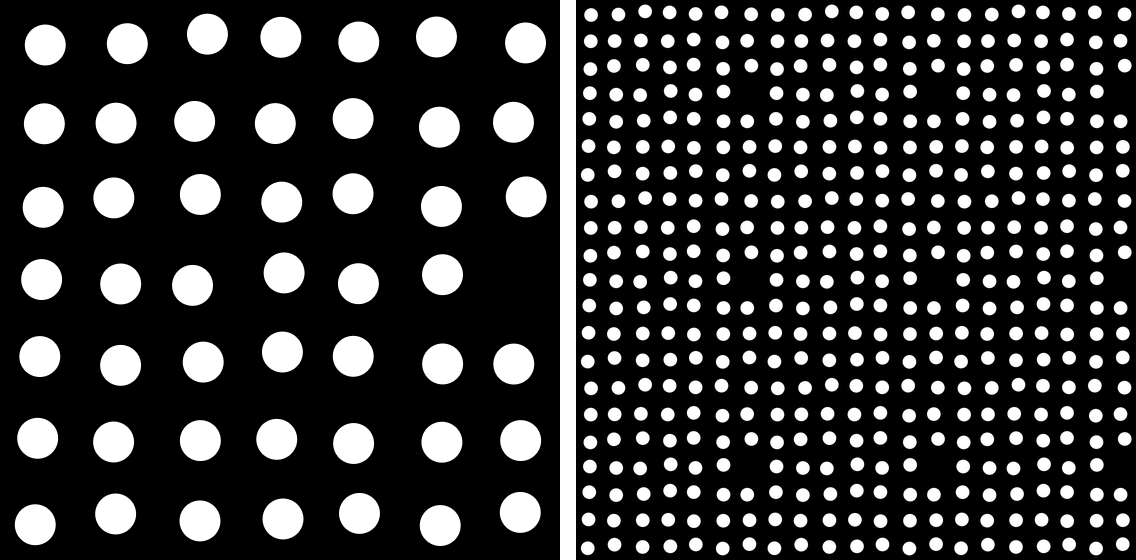
Left, the tile; right, the same tile 3 across and 3 down.
Give the GLSL for this pattern, as a WebGL 1 fragment shader.

```glsl
precision highp float;

// White dots on black, one per cell of a 7 by 7 grid, with a single dot left out.
// Each centre is nudged by a hash of its cell, as in cellular noise. Every dot
// stays inside its own cell, so the whole grid tiles without a seam.

uniform vec2 u_resolution;

const float GRID_COUNT = 7.0;             // cells across and down
const float DOT_RADIUS = 0.2555;          // in cell widths
const float JITTER = 0.1;                 // largest offset per axis, in cell widths
const vec2 EMPTY_CELL = vec2(6.0, 3.0);   // column and row, from the lower left
const vec3 BACKGROUND = vec3(0.0);
const vec3 DOT_COLOR = vec3(1.0);

// Two pseudo-random values in 0..1 for a cell
vec2 hash2(vec2 cell) {
    vec3 p = fract(cell.xyx * vec3(0.1031, 0.1030, 0.0973) + 0.37);
    p += dot(p, p.yzx + 33.33);
    return fract((p.xx + p.yz) * p.zy);
}

// Signed distance to the dot of the cell that holds this grid position
float dotDistance(vec2 gridPos) {
    vec2 cell = mod(floor(gridPos), GRID_COUNT);
    vec2 center = 0.5 + JITTER * (2.0 * hash2(cell) - 1.0);
    return length(fract(gridPos) - center) - DOT_RADIUS;
}

// 0 in the empty cell, 1 in all others
float hasDot(vec2 gridPos) {
    vec2 offset = abs(mod(floor(gridPos), GRID_COUNT) - EMPTY_CELL);
    return step(0.5, max(offset.x, offset.y));
}

void main() {
    vec2 gridPos = gl_FragCoord.xy / u_resolution * GRID_COUNT;
    float pixel = GRID_COUNT / min(u_resolution.x, u_resolution.y);

    // Edge smoothed over one pixel
    float coverage = clamp(0.5 - dotDistance(gridPos) / pixel, 0.0, 1.0);
    vec3 color = mix(BACKGROUND, DOT_COLOR, coverage * hasDot(gridPos));
    gl_FragColor = vec4(color, 1.0);
}
```
